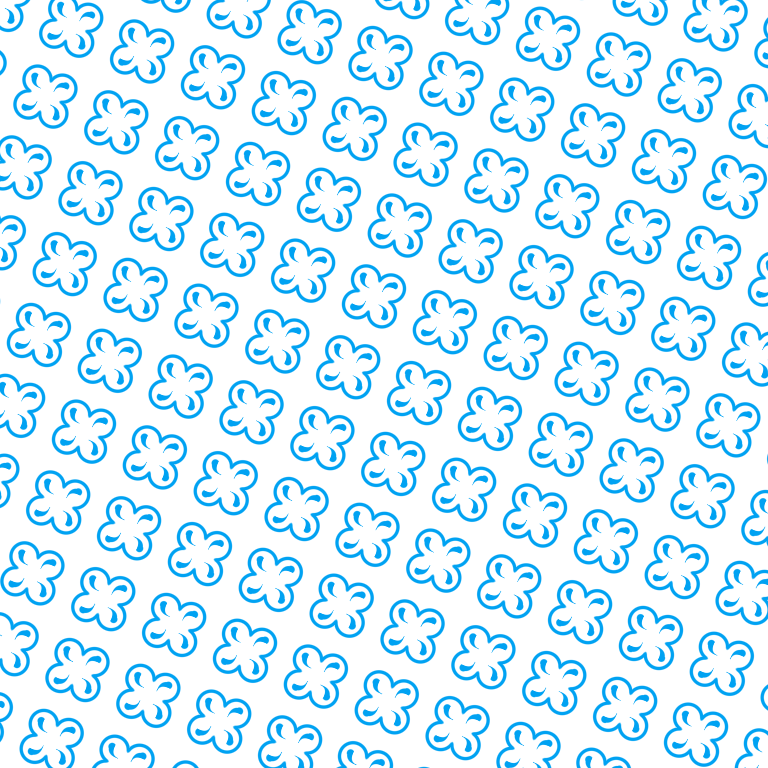
Give the GLSL for this pattern, as a WebGL 1 fragment shader.

```glsl
precision highp float;

uniform vec2 u_resolution;

float smoothMin(float a, float b, float k) {
    float h = max(k - abs(a - b), 0.0) / k;
    return min(a, b) - h * h * k * 0.25;
}

// Turn every quadrant onto the first one, keeping the swirl direction.
vec2 foldQuarterTurns(vec2 p) {
    vec2 q = abs(p);
    return p.x * p.y < 0.0 ? q.yx : q;
}

// Four round lobes joined by a disc.
float flowerDistance(vec2 q) {
    float lobe = length(q - 0.175) - 0.18;
    float core = length(q) - 0.215;
    return smoothMin(lobe, core, 0.04);
}

// Curved drop: thin tail near the centre, round head in the lobe.
float dropDistance(vec2 q) {
    vec2 petal = vec2(q.x + q.y, q.y - q.x) * 0.70711;
    float t = clamp((petal.x - 0.13) / 0.17, 0.0, 1.0);
    vec2 spine = vec2(mix(0.13, 0.30, t), 0.012 + 0.16 * t * (1.0 - t));
    return length(petal - spine) - mix(0.004, 0.05, t * sqrt(t));
}

void main() {
    float size = min(u_resolution.x, u_resolution.y);
    vec2 uv = gl_FragCoord.xy / size;

    // Square lattice, tilted clockwise.
    float tilt = radians(20.0);
    vec2 across = vec2(cos(tilt), -sin(tilt));
    vec2 up = vec2(sin(tilt), cos(tilt));
    vec2 offset = (uv - vec2(0.336, 0.7735)) / 0.0982;
    vec2 cell = fract(vec2(dot(offset, across), dot(offset, up)) + 0.5) - 0.5;

    // Outline and drops share one ink.
    vec2 q = foldQuarterTurns(cell);
    float outline = abs(flowerDistance(q)) - 0.022;
    float shape = min(outline, dropDistance(q));

    float pixel = 1.0 / (size * 0.0982);
    float ink = 1.0 - smoothstep(-0.75 * pixel, 0.75 * pixel, shape);
    gl_FragColor = vec4(mix(vec3(1.0), vec3(0.0, 0.635, 0.95), ink), 1.0);
}
```
